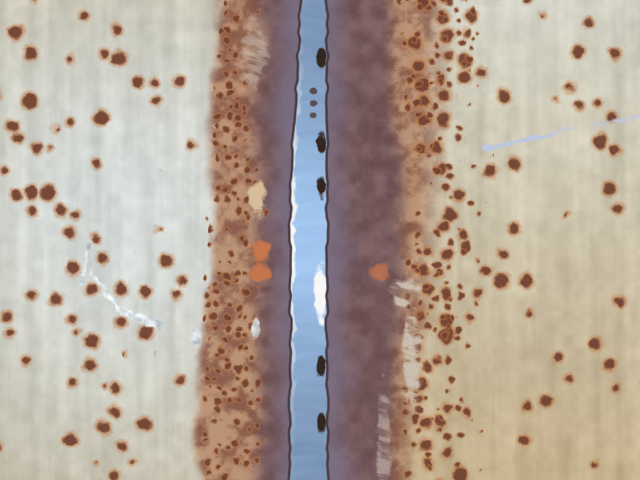
Reproduce this texture procedurally as a Shadertoy shader.

```glsl
// Weathered steel plates with rust spots around a scorched, shiny vertical weld seam.

float hash(vec2 p) {
  return fract(sin(dot(p, vec2(127.1, 311.7))) * 43758.5);
}

float noise(vec2 p) {
  vec2 i = floor(p), f = fract(p);
  f = f * f * (3.0 - 2.0 * f);
  return mix(mix(hash(i), hash(i + vec2(1, 0)), f.x),
             mix(hash(i + vec2(0, 1)), hash(i + vec2(1, 1)), f.x), f.y);
}

// Layered noise centered on zero
float fbm(vec2 p) {
  float sum = -0.48, amp = 0.5;
  for (int i = 0; i < 5; i++) {
    sum += amp * noise(p);
    p = p * 2.03 + 17.3;
    amp *= 0.5;
  }
  return sum;
}

// Distance to scattered round pits, one candidate per cell
float pits(vec2 p, float cell, float density) {
  float d = 1.0;
  for (int k = 0; k < 9; k++) {
    vec2 n = floor(p / cell) + vec2(k % 3 - 1, k / 3 - 1);
    vec2 center = n + 0.15 + 0.7 * vec2(hash(n), hash(n + 31.7));
    float chance = density - hash(n + 63.1);
    float radius = mix(0.12, 0.3, hash(n + 9.4)) * smoothstep(0.0, 0.1, chance);
    if (chance > 0.0) d = min(d, length(p - center * cell) - radius * cell);
  }
  return d;
}

// Ragged ellipse
float blotch(vec2 p, float x, float y, float w, float h) {
  float d = length((p - vec2(x, y)) / vec2(w, h)) + 0.9 * fbm(p * 55.0);
  return 1.0 - smoothstep(0.65, 1.05, d);
}

float stroke(vec2 p, vec2 a, vec2 b, float width, float aa) {
  float t = clamp(dot(p - a, b - a) / dot(b - a, b - a), 0.0, 1.0);
  return 1.0 - smoothstep(width - aa, width + aa, length(p - mix(a, b, t)));
}

// Soft interval: rises from a to b, falls from c to d
float band(float x, float a, float b, float c, float d) {
  return smoothstep(a, b, x) * (1.0 - smoothstep(c, d, x));
}

vec3 plateColor(vec2 p, float grain) {
  float pale = exp(-3.5 * dot(p - vec2(0.25, 0.55), p - vec2(0.25, 0.55)));
  vec3 left = mix(vec3(0.76, 0.72, 0.62), vec3(0.83, 0.85, 0.84), pale);
  vec3 right = mix(vec3(0.77, 0.69, 0.55), vec3(0.82, 0.82, 0.77), p.y);
  return mix(left, right, step(0.64, p.x)) + 0.13 * fbm(p * vec2(45, 4)) + 0.1 * grain;
}

// Rust, scorch and heat tint beside the seam
vec3 addBands(vec3 col, vec2 p, float l, float r, float grain) {
  float x = p.x + 0.05 * fbm(p * vec2(14, 9));
  float s = 0.815 + 0.025 * sin(3.14 * p.y);
  vec3 rust = mix(vec3(0.52, 0.32, 0.25), vec3(0.72, 0.55, 0.43), smoothstep(-0.18, 0.17, grain));
  col = mix(col, rust, 0.9 * band(x, l - 0.01, l + 0.02, r - 0.05, r + 0.03));
  vec3 scorch = vec3(0.45, 0.34, 0.35) + 0.16 * grain;
  col = mix(col, scorch, 0.95 * band(x, 0.51, 0.565, s - 0.025, s + 0.02));
  return mix(col, vec3(0.48, 0.45, 0.55), 0.75 * band(x, 0.55, 0.61, 0.675, 0.76));
}

vec3 addPits(vec3 col, float d, float halo, float aa) {
  col = mix(col, vec3(0.74, 0.49, 0.3), 0.7 - 0.7 * smoothstep(0.0, halo, d));
  return mix(col, vec3(0.41, 0.23, 0.18), 0.85 - 0.85 * smoothstep(-aa, aa + 0.2 * halo, d));
}

// Polished strip with dark rims, bright flakes and chips
vec3 addSeam(vec3 col, vec2 p, float aa) {
  float jag = 0.006 * (noise(vec2(p.y * 60.0, 0)) - 0.5);
  float left = 0.607 + 0.02 * smoothstep(0.55, 1.0, p.y) + jag;
  float d = max(left - p.x, p.x - 0.679 + jag);
  col = mix(col, vec3(0.24, 0.18, 0.18), 0.8 - 0.8 * smoothstep(0.003, 0.005 + aa, d));
  float shine = exp(-14.0 * (p.y - 0.5) * (p.y - 0.5));
  vec3 metal = mix(vec3(0.48, 0.58, 0.71), vec3(0.64, 0.78, 0.94), shine);
  float arc = p.y + 6.0 * (p.x - 0.642) * (p.x - 0.642);
  metal += 0.08 * fbm(vec2(p.x * 10.0, arc * 65.0));
  float flake = shine * smoothstep(0.009, 0.003, p.x - left + 0.02 * fbm(p * 48.0));
  metal = mix(metal, vec3(0.97), max(flake, blotch(p, 0.668, 0.39, 0.014, 0.075)));
  col = mix(col, metal, 1.0 - smoothstep(-aa, aa, d));
  float chipY[5] = float[5](0.88, 0.7, 0.61, 0.235, 0.12);
  for (int i = 0; i < 5; i++)
    col = mix(col, vec3(0.2, 0.15, 0.13), blotch(p, 0.669, chipY[i], 0.011, 0.024));
  for (int i = 0; i < 3; i++)
    col = mix(col, vec3(0.35, 0.3, 0.32), blotch(p, 0.653, 0.76 + 0.025 * float(i), 0.01, 0.009));
  return col;
}

// Bared paint, orange burns and scratches
vec3 addScars(vec3 col, vec2 p, vec2 q, float aa) {
  float comb = smoothstep(-0.13, 0.12, fbm(vec2(p.x * 25.0, p.y * 75.0 + p.x * 22.0)));
  float scrape = 0.6 * max(blotch(p, 0.8, 0.08, 0.016, 0.13), blotch(p, 0.53, 0.9, 0.03, 0.09));
  scrape = max(scrape, blotch(p, 0.845, 0.39, 0.036, 0.035));
  scrape = max(scrape, blotch(p, 0.86, 0.25, 0.022, 0.13));
  col = mix(col, vec3(0.8, 0.75, 0.7), scrape * (0.2 + 0.75 * comb));
  col = mix(col, vec3(0.84, 0.74, 0.6), blotch(p, 0.535, 0.585, 0.021, 0.042));
  float burn = max(blotch(p, 0.543, 0.477, 0.023, 0.021), blotch(p, 0.543, 0.43, 0.023, 0.021));
  col = mix(col, vec3(0.78, 0.46, 0.3), max(burn, 0.7 * blotch(p, 0.79, 0.433, 0.024, 0.02)));
  float bare = max(blotch(p, 0.533, 0.32, 0.011, 0.03), blotch(p, 0.408, 0.295, 0.016, 0.02));
  vec2 bend = vec2(0.25, 0.355);
  bare = max(bare, stroke(q, vec2(0.187, 0.497), vec2(0.17, 0.41), 0.004, aa));
  bare = max(bare, stroke(q, vec2(0.19, 0.43), bend, 0.004, aa));
  bare = max(bare, stroke(q, bend, vec2(0.335, 0.32), 0.01, aa));
  col = mix(col, vec3(0.84, 0.87, 0.89) + 0.7 * fbm(p * 70.0), 0.85 * bare);
  float worn = smoothstep(-0.18, 0.07, fbm(p * vec2(14, 40)));
  return mix(col, vec3(0.74, 0.78, 0.88), worn * stroke(q, vec2(1.01, 0.69), vec2(1.34, 0.76), 0.005, aa));
}

void mainImage(out vec4 fragColor, in vec2 fragCoord) {
  vec2 p = fragCoord / iResolution.y;
  float aa = 1.0 / iResolution.y, grain = fbm(p * 38.0);
  float l = 0.405 + 0.05 * p.y, r = 0.86 + 0.075 * p.y;
  vec3 col = addBands(plateColor(p, grain), p, l, r, grain);
  // Rust pits: sparse on the plates, crowded beside the scorch
  vec2 q = p + 0.014 * vec2(fbm(p * 60.0), fbm(p * 60.0 + 11.0));
  float near = band(p.x, 0.81, 0.87, r + 0.02, r + 0.2 - 0.12 * p.y);
  float sparse = mix(0.36, 0.22, smoothstep(0.25, 0.36, p.x)) + 0.5 * near;
  sparse *= 1.0 - band(p.x, l - 0.02, l, 0.83, 0.87);
  float crowded = band(p.x, l - 0.01, l + 0.02, 0.49, 0.57) + 0.6 * near;
  float clump = 0.45 + 1.1 * noise(p * 7.0);
  col = addPits(col, pits(q, 0.045, sparse * clump), 0.012, aa);
  col = addPits(col, pits(q, 0.022, 0.8 * crowded * clump), 0.006, aa);
  col = addSeam(addScars(col, p, q, aa), p, aa);
  fragColor = vec4(clamp(col, 0.0, 1.0), 1.0);
}
```
